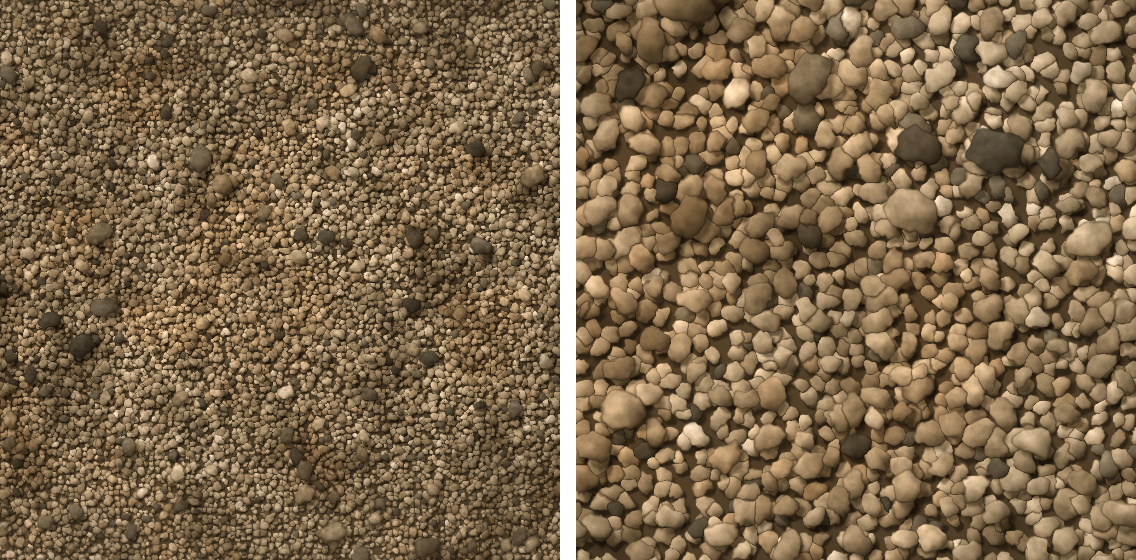
Left: the whole. Right: its middle third, enlarged.
Reproduce this texture procedurally as a WebGL 2 fragment shader.

```glsl
#version 300 es
precision highp float;
// Sunlit coarse sand: packed tan grains with scattered dark pebbles and shallow focus.
uniform vec2 u_resolution;
out vec4 fragColor;

vec3 hash3(vec2 p) {
  vec3 q = fract(p.xyx * vec3(0.1031, 0.1030, 0.0973));
  q += dot(q, q.yxz + 33.33);
  return fract((q.xxy + q.yzz) * q.zyx);
}

float valueNoise(vec2 p) {
  vec2 i = floor(p), f = fract(p);
  f = f * f * (3.0 - 2.0 * f);
  return mix(mix(hash3(i).x, hash3(i + vec2(1, 0)).x, f.x),
             mix(hash3(i + vec2(0, 1)).x, hash3(i + vec2(1, 1)).x, f.x), f.y);
}

float fbm(vec2 p) {
  float sum = 0.0, gain = 0.5;
  for (int i = 0; i < 4; i++) {
    sum += gain * valueNoise(p);
    p = mat2(1.6, 1.2, -1.2, 1.6) * p + 7.3;
    gain *= 0.5;
  }
  return sum / 0.9375;
}

// Mineral colour from two random numbers
vec3 mineral(float kind, float tone, float darkShare) {
  vec3 c = mix(vec3(0.46, 0.37, 0.25), vec3(0.79, 0.69, 0.53), tone);
  c = mix(c, vec3(0.58, 0.42, 0.25), 0.5 * step(0.91, kind));
  c = mix(c, vec3(0.95, 0.88, 0.75), 0.8 * step(0.965, kind));
  return mix(c, vec3(0.25, 0.22, 0.165) * (0.6 + 0.8 * tone), step(kind, darkShare));
}

// Warm darkening: blue falls off faster than red
vec3 shade(vec3 c, float s) {
  return c * pow(vec3(max(s, 0.001)), vec3(1.0, 1.07, 1.22));
}

// One layer of domed grains laid over the ground colour
vec3 addGrains(vec3 ground, vec2 p, float scale, float density, float seed,
               float darkShare, float blur) {
  vec2 q = p * scale + seed;
  q += 0.26 * (vec2(valueNoise(q * 2.3), valueNoise(q * 2.3 + 41.0)) - 0.5);
  q += 0.10 * (vec2(valueNoise(q * 5.7), valueNoise(q * 5.7 + 23.0)) - 0.5);
  float best = -1.0, second = 0.0, shadow = 0.0, rim = 9.0;
  vec3 normal = vec3(0, 0, 1), albedo = ground;
  for (int j = -1; j <= 1; j++) {
    for (int i = -1; i <= 1; i++) {
      vec2 cell = floor(q) + vec2(i, j);
      vec3 place = hash3(cell + seed), form = hash3(cell + seed + 57.0);
      if (form.x > density) continue;
      vec2 offset = q - cell - 0.5 - 0.8 * (place.xy - 0.5);
      float angle = place.z * 3.1416, c = cos(angle), s = sin(angle);
      mat2 turn = mat2(c, s, -s, c);
      float size = mix(0.42, 0.68, form.y);
      vec2 radius = size * vec2(1.2, 0.86);
      float e = length(turn * offset / radius);
      float shadowDist = length(turn * (offset + vec2(-0.16, 0.22)) / radius);
      shadow = max(shadow, 1.0 - smoothstep(0.75, 1.2, shadowDist));
      float height = (1.0 - e * e) * (0.6 + 0.6 * form.z);
      if (height > best) {
        second = max(second, best);
        best = height;
        rim = e;
        normal = normalize(vec3(offset / size, sqrt(max(1.0 - e * e, 0.0)) + 0.35));
        vec3 pick = hash3(cell + seed + 113.0);
        albedo = mineral(pick.x, pick.y, darkShare);
      } else {
        second = max(second, height);
      }
    }
  }
  // Light from the upper left, dark creases between touching grains
  float light = max(dot(normal, normalize(vec3(-0.45, 0.6, 0.75))), 0.0);
  float crease = smoothstep(0.0, 0.28 + 0.3 * blur, best - second);
  float grit = 0.62 + 0.76 * fbm(p * 170.0 + seed);
  vec3 lit = shade(albedo, (0.30 + 0.92 * light) * mix(0.45, 1.0, crease) * grit);
  float soft = 0.05 + 0.2 * blur + 1.2 * scale / u_resolution.y;
  float cover = 1.0 - smoothstep(1.0 - soft, 1.0 + 0.5 * soft, rim);
  return mix(shade(ground, 1.0 - 0.6 * shadow), lit, cover);
}

void main() {
  vec2 p = gl_FragCoord.xy / u_resolution.y;
  float blur = smoothstep(0.2, 0.55, abs(p.y - 0.52));

  // Grain layers from fine to coarse
  vec3 col = vec3(0.16, 0.12, 0.07);
  col = addGrains(col, p, 97.0, 1.0, 11.0, 0.06, blur);
  col = addGrains(col, p, 73.0, 0.42, 37.0, 0.07, blur);
  col = addGrains(col, p, 46.0, 0.06, 71.0, 0.35, blur);
  col = addGrains(col, p, 29.0, 0.035, 93.0, 0.75, blur);

  // Hollows, rusty patches and uneven light
  float hollow = smoothstep(0.25, 0.6, fbm(p * 17.0 + 5.0));
  float patches = fbm(p * 5.0 + 19.0);
  col = shade(col, mix(0.68, 1.14, hollow) * (0.84 + 0.36 * patches));
  col *= mix(vec3(1), vec3(1.05, 0.97, 0.88), smoothstep(0.5, 0.75, fbm(p * 7.0 + 51.0)));
  col *= 1.10 - 0.35 * dot(p - 0.52, p - 0.52);

  // Film response: lifted shadows and restrained highlights
  col = vec3(0.815, 0.765, 0.71) * pow(max(col, 0.0), vec3(0.58, 0.585, 0.61));

  // Softer contrast away from the focal band
  col = mix(col, vec3(0.47, 0.39, 0.28), 0.15 * blur);
  fragColor = vec4(clamp(col, 0.0, 1.0), 1.0);
}
```
